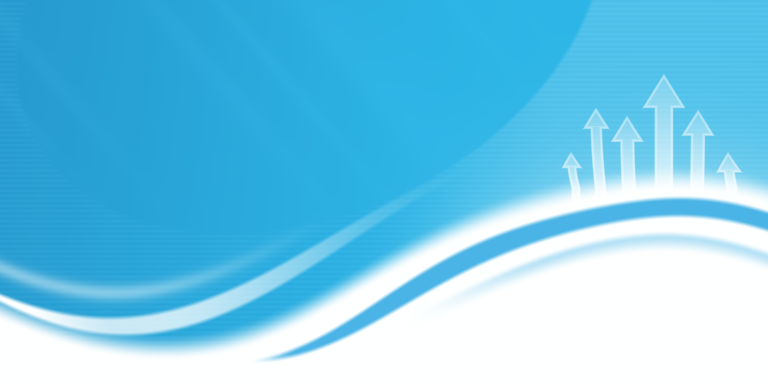
Reproduce this background procedurally as a Shadertoy shader.

```glsl
const float PI = 3.14159265;

const vec3 DEEP_BLUE   = vec3(0.145, 0.590, 0.795);
const vec3 BRIGHT_BLUE = vec3(0.175, 0.710, 0.905);
const vec3 PALE_BLUE   = vec3(0.330, 0.765, 0.920);
const vec3 STRIPE_BLUE = vec3(0.290, 0.705, 0.900);
const vec3 MIST_BLUE   = vec3(0.700, 0.880, 0.960);
const vec3 WHITE       = vec3(0.995, 1.0, 1.0);

const vec2 DISC_CENTRE = vec2(0.807, 1.0);
const vec2 DISC_RADII  = vec2(0.734, 0.586);
const float DISC_TILT  = 0.55;
const float LINE_COUNT = 76.0;
const float LINE_STRENGTH = 0.010;

// Each arrow: tip x, tip y, half width of the head, sideways lean of the foot
const int ARROW_COUNT = 6;
const vec4 ARROWS[ARROW_COUNT] = vec4[](
    vec4(1.487, 0.604, 0.026,  0.013),
    vec4(1.552, 0.719, 0.034,  0.012),
    vec4(1.633, 0.698, 0.042,  0.005),
    vec4(1.729, 0.807, 0.055,  0.000),
    vec4(1.818, 0.714, 0.042, -0.003),
    vec4(1.896, 0.604, 0.033,  0.010));

// Height of a skewed cosine running from a trough to a crest
float wave(float x, vec2 trough, vec2 crest, float skew) {
    float phase = PI * (x - trough.x) / (crest.x - trough.x);
    float rise = max(sin(phase), 0.0);
    return mix(crest.y, trough.y, 0.5 + 0.5 * cos(phase + skew * rise * rise));
}

float band(float y, float low, float high, float soft) {
    return smoothstep(low - soft, low + soft, y)
         * (1.0 - smoothstep(high - soft, high + soft, y));
}

// Signed distance to an upward arrow with an endless shaft
float arrowDistance(vec2 q, float halfWidth) {
    float drop = -q.y, side = abs(q.x);
    float headHeight = 1.6 * halfWidth;
    vec2 slant = normalize(vec2(headHeight, -halfWidth));
    float head = max(dot(vec2(side, drop), slant), drop - headHeight);
    float shaft = max(side - 0.43 * halfWidth, 0.8 * headHeight - drop);
    return min(head, shaft);
}

vec3 sky(vec2 p, float pixel) {
    vec3 color = mix(DEEP_BLUE, BRIGHT_BLUE, smoothstep(-0.35, 1.45, p.x + 0.15 * (1.0 - p.y)));

    // Large tilted disc, clear on the right and faint on the left
    vec2 e = (p - DISC_CENTRE) / DISC_RADII * vec2(1.0, -1.0);
    float outside = smoothstep(0.98, 1.02 + pixel, dot(e, e) + DISC_TILT * e.x * e.y);
    float right = smoothstep(0.95, 1.5, p.x);
    color = mix(color, PALE_BLUE, outside * mix(0.06, 0.85, right));

    // Fine horizontal lines and soft diagonal streaks
    color += LINE_STRENGTH * outside * sin(2.0 * PI * LINE_COUNT * p.y);
    float across = p.x + 0.85 * p.y;
    float streak = pow(0.5 + 0.5 * sin(across * 23.0 + 2.0 * sin(across * 9.0)), 4.0);
    return color + 0.012 * streak * smoothstep(0.35, 0.8, p.y) * (1.0 - right);
}

void mainImage(out vec4 fragColor, in vec2 fragCoord) {
    float pixel = 1.0 / iResolution.y;
    vec2 p = fragCoord * pixel;
    p.x *= 2.0 * iResolution.y / iResolution.x;
    float x = p.x, y = p.y;
    vec3 color = sky(p, pixel);

    // Light rising from the crest
    float edge = wave(x, vec2(0.430, 0.081), vec2(1.758, 0.521), 0.2);
    float above = y - edge;
    float crestSide = smoothstep(0.8, 1.65, x);
    color = mix(color, WHITE, 0.32 * crestSide * exp(-max(above, 0.0) / 0.11));

    // Glassy arrows with a bright rim
    for (int i = 0; i < ARROW_COUNT; i++) {
        vec4 arrow = ARROWS[i];
        vec2 q = p - arrow.xy;
        float depth = clamp(-q.y / max(arrow.y - 0.51, 0.01), 0.0, 1.0);
        q.x -= arrow.w * depth * depth;
        float d = arrowDistance(q, arrow.z);
        float fill = 1.0 - smoothstep(-pixel, pixel, d);
        float rim = 1.0 - smoothstep(0.0, 0.003 + pixel, abs(d + 0.003));
        color = mix(color, WHITE, fill * mix(0.22, 0.72, depth));
        color = mix(color, WHITE, 0.38 * rim);
    }

    // Faint upper veil
    float veil = (y - wave(x, vec2(0.299, 0.237), vec2(1.380, 0.609), 0.0)) / 0.021;
    color = mix(color, WHITE, 0.42 * exp(-veil * veil) * (1.0 - smoothstep(0.25, 0.9, x)));

    // Tapering ribbon
    float ribbonTop = wave(x, vec2(0.286, 0.172), vec2(1.458, 0.609), 0.0);
    float ribbonLow = wave(x, vec2(0.326, 0.128), vec2(1.510, 0.622), 0.0);
    float ribbonFade = mix(1.0, 0.76, smoothstep(0.05, 0.3, x))
                     * (1.0 - smoothstep(0.4, 1.25, x));
    color = mix(color, WHITE, ribbonFade * band(y, ribbonLow, ribbonTop, 0.008));

    // White ground with a blurred edge
    color = mix(color, WHITE, 1.0 - smoothstep(-0.020, 0.052, above));

    // Blue stripe inside the white
    float stripeTop = wave(x, vec2(0.560, 0.052), vec2(1.771, 0.484), 0.28);
    float stripeLow = wave(x, vec2(0.625, 0.057), vec2(1.766, 0.4375), 0.2);
    float stripe = band(y, stripeLow, stripeTop, 0.008) * smoothstep(0.63, 0.78, x);
    color = mix(color, STRIPE_BLUE, stripe);

    // Misty lower stripe, fading downwards
    float mistTop = wave(x, vec2(0.781, 0.115), vec2(1.732, 0.391), 0.1);
    float mist = smoothstep(-0.050, -0.005, y - mistTop)
               * (1.0 - smoothstep(-0.012, 0.010, y - mistTop));
    color = mix(color, MIST_BLUE, mist * smoothstep(1.05, 1.45, x));

    fragColor = vec4(clamp(color, 0.0, 1.0), 1.0);
}
```
